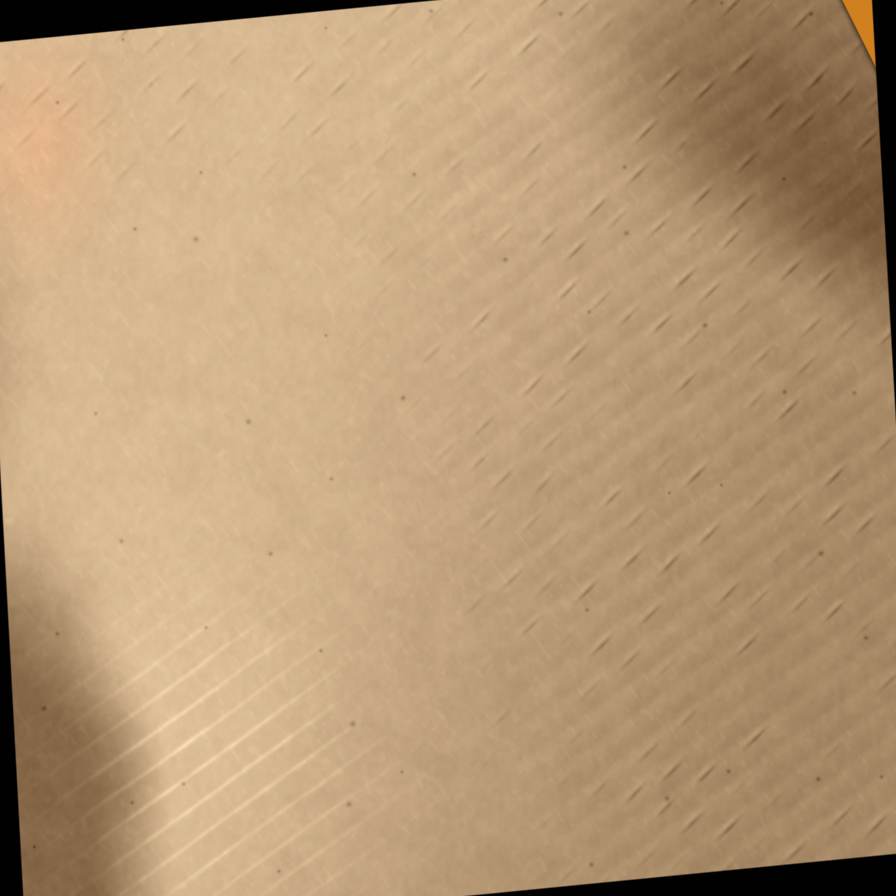
Reproduce this texture procedurally as a Shadertoy shader.

```glsl
const vec3 DARK_KRAFT = vec3(0.48, 0.36, 0.24);
const vec3 LIGHT_KRAFT = vec3(0.86, 0.74, 0.585);
const vec3 BACKDROP = vec3(0.008, 0.005, 0.004);
const vec3 ORANGE = vec3(0.82, 0.50, 0.12);
const vec3 BLUSH = vec3(0.05, -0.015, -0.03);
const vec2 RIDGE_DIR = vec2(0.809, 0.588);
const vec2 DENT_CELL = vec2(0.066, 0.031);
const vec2 DENT_SIZE = vec2(0.013, 0.0021);
const float DENT_DEPTH = 0.34;
const float GRAIN = 0.13;
const float MOTTLE = 0.12;
const float SPECK_CELL = 0.085;
const float EDGE_BLUR = 0.0012;

float hash(vec2 p) {
    vec3 q = fract(vec3(p.xyx) * 0.1031);
    q += dot(q, q.yzx + 33.33);
    return fract((q.x + q.y) * q.z);
}

float noise(vec2 p) {
    vec2 i = floor(p), f = fract(p);
    f = f * f * (3.0 - 2.0 * f);
    return mix(mix(hash(i), hash(i + vec2(1, 0)), f.x),
               mix(hash(i + vec2(0, 1)), hash(i + vec2(1, 1)), f.x), f.y);
}

float fbm(vec2 p) {
    float sum = 0.0, gain = 0.5;
    for (int i = 0; i < 4; i++) {
        sum += gain * (noise(p) - 0.5);
        p = mat2(1.6, 1.2, -1.2, 1.6) * p + 17.3;
        gain *= 0.55;
    }
    return sum;
}

float bump(vec2 p) { return exp(-dot(p, p)); }

// Broad light: falloff to the right, two cast shadows and a glow
float lighting(vec2 p) {
    float light = 0.95 - 0.5 * smoothstep(0.3, 1.25, p.x + 0.35 * (1.0 - p.y));
    float across = dot(p - vec2(0.78, 0.765), vec2(0.53, 0.85));
    float upper = smoothstep(-0.04, 0.09, across) * smoothstep(0.57, 0.84, p.x);
    upper *= 1.0 - 0.4 * smoothstep(0.12, 0.3, across);
    float lower = 1.0 - smoothstep(0.6, 1.22, length(p / vec2(0.17, 0.39)));
    float glow = bump((p - vec2(0.23, 0.19)) / vec2(0.13, 0.2));
    float leftRim = bump((p - vec2(-0.01, 0.6)) / vec2(0.035, 0.12));
    return light - 0.52 * upper - 0.85 * lower + 0.13 * glow - 0.22 * leftRim;
}

// Short slanted dents, each with a dark groove and a pale lip
float dents(vec2 r) {
    vec2 g = r / DENT_CELL;
    float row = floor(g.y);
    g.x += 0.37 * row;
    vec2 id = vec2(floor(g.x), row) + 80.0;
    vec2 jitter = vec2(hash(id), hash(id + 41.7)) - 0.5;
    vec2 d = (fract(g) - 0.5 - jitter * vec2(0.3, 0.25)) * DENT_CELL;
    d.y -= 0.15 * d.x;
    float strength = smoothstep(0.1, 1.0, hash(id + 9.2));
    float groove = bump(d / DENT_SIZE);
    float lip = bump((d - vec2(0.0, 0.005)) / (DENT_SIZE * vec2(1.2, 1.3)));
    return strength * (0.35 * lip - groove);
}

// Sparse dark dots
float specks(vec2 p) {
    vec2 g = p / SPECK_CELL, id = floor(g);
    vec2 centre = 0.2 + 0.6 * vec2(hash(id + 3.1), hash(id + 57.4));
    float radius = mix(0.0015, 0.003, hash(id + 22.8));
    float dist = length((fract(g) - centre) * SPECK_CELL);
    return step(0.6, hash(id + 71.0)) * exp(-dist * dist / (radius * radius));
}

float inside(float d) { return smoothstep(-EDGE_BLUR, EDGE_BLUR, d); }

void mainImage(out vec4 fragColor, in vec2 fragCoord) {
    vec2 p = fragCoord / iResolution.xy;
    vec2 r = vec2(dot(p, RIDGE_DIR), dot(p, vec2(-RIDGE_DIR.y, RIDGE_DIR.x)));
    r.y += 0.004 * fbm(p * 9.0);
    float tone = lighting(p + 0.03 * fbm(p * 7.0));

    // Paper fibres and mottling
    tone += MOTTLE * fbm(p * 28.0);
    tone += GRAIN * fbm(p * vec2(150.0, 110.0));
    tone += 0.05 * smoothstep(0.76, 0.95, noise(r.yx * vec2(90.0, 190.0)));

    // Corrugation: dents fade over the smooth left and centre
    float right = smoothstep(0.38, 0.65, p.x + 0.25 * (p.y - 0.5));
    float top = 0.7 * smoothstep(0.74, 0.9, p.y);
    float relief = max(max(right, top), 0.08);
    tone += DENT_DEPTH * relief * dents(r);
    float phase = fract(r.y / DENT_CELL.y);
    float roll = smoothstep(0.0, 0.7, phase) - smoothstep(0.7, 1.0, phase);
    tone += 0.07 * right * (roll - 0.5);

    // Shiny ridges in the lower left
    float shine = bump((p - vec2(0.24, 0.14)) / vec2(0.14, 0.15));
    float line = exp(-pow((phase - 0.5) * DENT_CELL.y / 0.0026, 2.0));
    tone += 0.3 * shine * line * (0.4 + 0.9 * noise(r * vec2(45.0, 32.0)));
    tone -= 0.4 * specks(p);

    vec3 color = mix(DARK_KRAFT, LIGHT_KRAFT, tone);
    color += BLUSH * bump((p - vec2(0.04, 0.84)) / vec2(0.07, 0.1));

    // Orange corner and tilted sheet on a black backdrop
    float corner = p.x - 0.94 - 0.5 * (1.0 - p.y);
    color = mix(color, DARK_KRAFT * 0.5, bump(vec2(corner / 0.004, 0.0)) * 0.7);
    color = mix(color, ORANGE, inside(corner));
    float sheet = inside(0.953 + 0.096 * p.x - p.y) * inside(p.y - 0.098 * (p.x - 0.52));
    sheet *= inside(p.x - 0.054 * (0.48 - p.y)) * inside(1.0 + 0.057 * (0.53 - p.y) - p.x);
    fragColor = vec4(mix(BACKDROP, clamp(color, 0.0, 1.0), sheet), 1.0);
}
```
